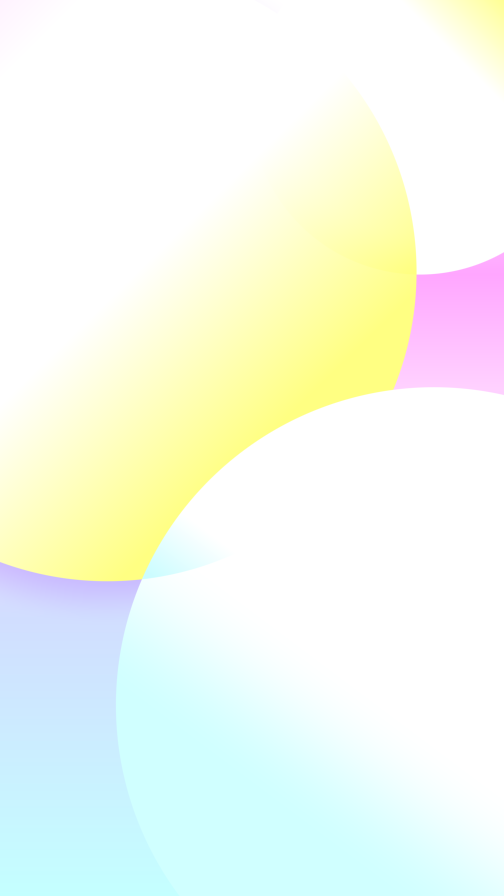
Give the GLSL for this background, as a Shadertoy shader.

```glsl
// Lengths are in canvas widths, origin at the lower left
const vec3 WHITE = vec3(1.0);
const vec3 CYAN = vec3(0.77, 1.0, 1.0);
const vec3 LILAC = vec3(0.82, 0.87, 1.0);
const vec3 PINK = vec3(1.0, 0.82, 1.0);
const vec3 HOT_PINK = vec3(1.0, 0.65, 1.0);
const vec3 YELLOW = vec3(1.0, 1.0, 0.51);
const vec3 PALE_YELLOW = vec3(1.0, 1.0, 0.58);
const vec3 ICE = vec3(0.815, 1.0, 1.0);
const vec3 LENS_ICE = vec3(0.80, 0.99, 1.0);
const vec3 BLUSH = vec3(1.0, 0.95, 1.0);

// Discs: centre and radius
const vec3 SUN_DISC = vec3(0.213, 1.238, 0.6135);
const vec3 ICE_DISC = vec3(0.861, 0.3785, 0.631);
const vec3 CORNER_DISC = vec3(0.833, 1.569, 0.336);

// Gradient axes
const vec2 SUN_AXIS = vec2(0.70, -0.72);
const vec2 ICE_AXIS = vec2(-0.6, -0.8);
const vec2 CORNER_AXIS = vec2(0.707, 0.707);

const vec2 SHADOW_SHIFT = vec2(0.0, -0.03);
const float SHADOW_BLUR = 0.06;
const vec3 SHADOW_TINT = vec3(0.07, 0.15, 0.0);

float ramp(float from, float to, float x) {
    return clamp((x - from) / (to - from), 0.0, 1.0);
}

float discDistance(vec2 p, vec3 disc) {
    return length(p - disc.xy) - disc.z;
}

float cover(float d, float pixel) {
    return smoothstep(0.75 * pixel, -0.75 * pixel, d);
}

vec3 backdrop(vec2 p) {
    vec3 color = mix(CYAN, LILAC, ramp(0.0, 0.55, p.y));
    color = mix(color, PINK, ramp(0.55, 1.007, p.y));
    color = mix(color, HOT_PINK, ramp(1.007, 1.234, p.y));
    color = mix(color, WHITE, ramp(1.234, 1.6, p.y));
    float shadow = discDistance(p - SHADOW_SHIFT, SUN_DISC);
    float onLeft = smoothstep(0.7, 0.4, p.x);
    return color - SHADOW_TINT * onLeft * smoothstep(SHADOW_BLUR, -SHADOW_BLUR, shadow);
}

void mainImage(out vec4 fragColor, in vec2 fragCoord) {
    float pixel = 1.0 / iResolution.x;
    vec2 p = fragCoord * pixel;
    float top = iResolution.y * pixel;

    float sunDist = discDistance(p, SUN_DISC);
    float cornerDist = discDistance(p, CORNER_DISC);
    float sunMask = cover(sunDist, pixel);
    float cornerMask = cover(cornerDist, pixel);
    float iceMask = cover(discDistance(p, ICE_DISC), pixel);

    vec3 color = backdrop(p);

    // Corner disc, yellow towards the top right
    float cornerGlow = ramp(-0.146, 0.0, dot(p - vec2(1.0, top), CORNER_AXIS));
    color = mix(color, mix(WHITE, PALE_YELLOW, cornerGlow), cornerMask);

    // Sun disc, with a faint rim where the corner disc lies under it
    float sunGlow = ramp(-0.701, -0.285, dot(p, SUN_AXIS));
    vec3 sun = mix(WHITE, YELLOW, sunGlow);
    sun.b -= 0.05 * sunGlow * cornerMask * smoothstep(-0.09, 0.0, cornerDist);
    float blush = ramp(0.16, 0.0, p.x + top - p.y);
    color = mix(color, mix(sun, BLUSH, blush), sunMask);

    // Ice disc, and the brighter lens where the sun disc crosses it
    float along = dot(p, ICE_AXIS);
    vec3 ice = mix(WHITE, ICE, smoothstep(-0.77, -0.46, along));
    vec3 lens = mix(WHITE, LENS_ICE, ramp(-0.825, -0.69, along));
    color = mix(color, mix(ice, lens, sunMask), iceMask);

    fragColor = vec4(color, 1.0);
}
```
